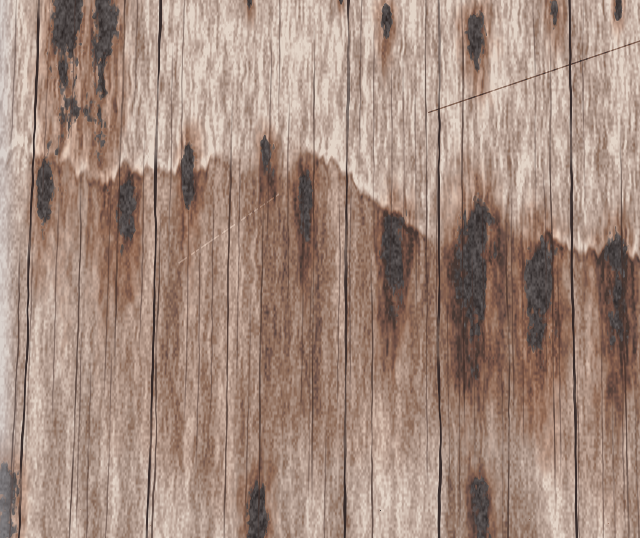
Reproduce this texture procedurally as a WebGL 1 fragment shader.

```glsl
precision highp float;
// Weathered wooden post: fibrous grain, long cracks, a broken ledge and tar stains.
uniform vec2 u_resolution;

float hash(vec2 p) {
  vec3 a = fract(vec3(p.xyx) * 0.1031);
  a += dot(a, a.yzx + 33.33);
  return fract((a.x + a.y) * a.z);
}

float noise(vec2 p) {
  vec2 i = floor(p), f = fract(p);
  f = f * f * (3.0 - 2.0 * f);
  return mix(mix(hash(i), hash(i + vec2(1, 0)), f.x),
             mix(hash(i + vec2(0, 1)), hash(i + vec2(1, 1)), f.x), f.y);
}

float fbm(vec2 p) {
  return 0.52 * noise(p) + 0.3 * noise(p * 2.1 + 17.0) + 0.18 * noise(p * 4.3 + 41.0);
}

// Height of the broken edge between the pale upper layer and the brown lower one
float ledge(float x) {
  return 0.59 - 0.12 * smoothstep(0.45, 0.7, x)
    + 0.07 * (noise(vec2(x * 9.0, 3.0)) - 0.5) + 0.03 * (noise(vec2(x * 42.0, 8.0)) - 0.5);
}

// Near-vertical splits, one per column, each reaching `span` from its middle
float cracks(vec2 p, float count, float width, float span) {
  float pixel = 1.0 / u_resolution.x, mask = 0.0;
  for (int k = -1; k <= 1; k++) {
    float id = floor(p.x * count) + float(k);
    float middle = 0.84 * hash(vec2(id + 9.0, count + 5.0));
    float x = (id + 0.2 + 0.6 * hash(vec2(id + 3.0, count))) / count;
    x += 0.004 * (noise(vec2(id * 7.3 + 50.0, p.y * 7.0)) - 0.5);
    x += 0.0015 * (noise(vec2(id * 3.7 + 90.0, p.y * 45.0)) - 0.5);
    float w = width * (0.2 + 1.2 * noise(vec2(id * 5.1 + 80.0, p.y * 20.0)));
    float reach = 1.0 - smoothstep(span * 0.6, span, abs(p.y - middle));
    float strength = 0.5 + 0.5 * smoothstep(0.15, 0.5, noise(vec2(id * 2.3 + 70.0, p.y * 13.0)));
    mask = max(mask, strength * reach * (1.0 - smoothstep(w, w + pixel, abs(p.x - x))));
  }
  return mask;
}

// Tar runs hanging from the ledge (row 0), the top (row 1) and near the bottom (row 2)
float tarField(vec2 p) {
  float field = -3.0;
  for (int row = 0; row < 3; row++) {
    for (int i = 0; i < 9; i++) {
      vec2 id = vec2(float(i) + 2.0, float(row) * 13.0 + 4.0);
      float size = hash(id + 31.0);
      float x = (float(i) + 0.15 + 0.7 * hash(id)) / 9.0;
      float large = smoothstep(0.45, 0.7, x) * (0.4 + 0.6 * size);
      float top = ledge(x) + 0.10 * (hash(id + 7.0) - 0.6);
      vec2 extent = vec2(0.011 + 0.012 * size, 0.06 + 0.08 * size) + large * vec2(0.024, 0.15);
      if (row == 1) {
        top = 0.86 - 0.06 * size;
        extent = x < 0.2 ? vec2(0.025, 0.22) : vec2(0.017, 0.07) * size;
      }
      if (row == 2) {
        top = 0.02 + 0.07 * size;
        extent = vec2(0.016, 0.09) * step(0.5, size) + 0.0005;
      }
      float drop = (top - p.y) / extent.y;
      field = max(field, 1.0 - length(vec2((p.x - x) / extent.x, max(drop, -drop * 3.0))));
    }
  }
  return field;
}

// Thin scratch between two points
float scratch(vec2 p, vec2 a, vec2 b, float width) {
  vec2 d = b - a;
  float t = clamp(dot(p - a, d) / dot(d, d), 0.0, 1.0);
  return 1.0 - smoothstep(width, width + 1.0 / u_resolution.x, length(p - a - d * t));
}

// Wood colour for a brightness
vec3 woodColor(float tone) {
  vec3 c = mix(vec3(0.27, 0.23, 0.22), vec3(0.43, 0.33, 0.30), clamp((tone - 0.25) / 0.11, 0.0, 1.0));
  c = mix(c, vec3(0.55, 0.43, 0.36), clamp((tone - 0.36) / 0.10, 0.0, 1.0));
  c = mix(c, vec3(0.64, 0.55, 0.50), clamp((tone - 0.46) / 0.11, 0.0, 1.0));
  c = mix(c, vec3(0.75, 0.66, 0.61), clamp((tone - 0.57) / 0.11, 0.0, 1.0));
  return mix(c, vec3(0.89, 0.83, 0.78), clamp((tone - 0.68) / 0.15, 0.0, 1.0));
}

void main() {
  vec2 p = gl_FragCoord.xy / u_resolution.x;
  vec2 q = vec2(0.65 + (p.x - 0.65) * (1.0 + 0.06 * (p.y - 0.42)), p.y);  // fanned grain

  // Grain at several scales
  float wobble = 1.1 * noise(q * vec2(40.0, 48.0));
  float fibre = noise(vec2(q.x * 290.0 + wobble, q.y * 34.0));
  float speck = noise(q * vec2(400.0, 210.0));
  float thread = noise(vec2(q.x * 150.0 + wobble, q.y * 7.0));
  float streak = fbm(vec2(q.x * 34.0, q.y * 2.6));
  float patches = fbm(q * vec2(9.0, 4.0) + 5.0);

  // Pale upper layer, brown band, and flame-shaped bleaching at the bottom and left
  float depth = ledge(q.x) - p.y + 0.02 * (thread - 0.5);
  float broken = smoothstep(0.35, 0.65, noise(vec2(q.x * 16.0, 2.0)));
  float blur = mix(0.045, 0.006, broken);
  float below = smoothstep(-blur, blur, depth);
  float brown = below * smoothstep(0.08, 0.26, p.y + 0.50 * (patches - 0.5) + 0.20 * (streak - 0.5));
  brown *= smoothstep(0.08, 0.27, q.x + 0.25 * (streak - 0.5));
  float tone = mix(0.70, 0.645, below) - 0.12 * brown;
  tone += (fibre - 0.5) * mix(0.30, 0.17, below) + (speck - 0.5) * 0.17;
  tone += (thread - 0.5) * 0.12 + (streak - 0.5) * mix(0.20, 0.38, below) + (patches - 0.5) * 0.16;

  // Lit rim and shadow along the ledge, with scratches
  tone += broken * (0.11 * exp(-pow((depth + 0.009) / 0.009, 2.0))
                  - 0.08 * exp(-pow((depth - 0.007) / 0.007, 2.0)));
  tone += 0.12 * scratch(p, vec2(0.28, 0.43), vec2(0.44, 0.54), 0.0004) * step(0.35, fibre);
  tone -= 0.32 * scratch(p, vec2(0.67, 0.665), vec2(1.01, 0.78), 0.0003);

  // Brown halo soaked in around the tar
  float tar = tarField(q) + 1.5 * (fbm(q * vec2(48.0, 15.0)) - 0.5)
            + 0.5 * (noise(q * vec2(190.0, 75.0)) - 0.5) + 0.4 * (speck - 0.5);
  float halo = smoothstep(-1.4, 0.25, tar + 1.3 * (streak - 0.5));
  tone -= 0.19 * halo;
  vec3 color = woodColor(tone);
  color *= mix(vec3(1.0), vec3(1.04, 0.95, 0.89), clamp(0.3 * brown + 0.7 * halo, 0.0, 1.0));

  // Crusty grey tar
  float crust = fbm(q * vec2(150.0, 90.0));
  vec3 tarColor = vec3(0.28, 0.26, 0.26) + 0.20 * (crust - 0.5) + 0.14 * (speck - 0.5);
  color = mix(color, tarColor, 0.94 * smoothstep(0.10, 0.40, tar));

  // Hairlines, main cracks and the sheen on the left edge
  color = mix(color, vec3(0.27, 0.19, 0.17), 0.45 * cracks(q, 52.0, 0.0003, 0.20));
  color = mix(color, vec3(0.25, 0.18, 0.16), 0.70 * cracks(q, 13.0, 0.0005, 0.40));
  color = mix(color, vec3(0.17, 0.13, 0.13), 0.92 * cracks(q, 5.0, 0.0012, 2.0));
  color = mix(color, vec3(0.78, 0.79, 0.82), 0.35 * (1.0 - smoothstep(0.0, 0.035, p.x)));
  gl_FragColor = vec4(clamp(color, 0.0, 1.0), 1.0);
}
```
